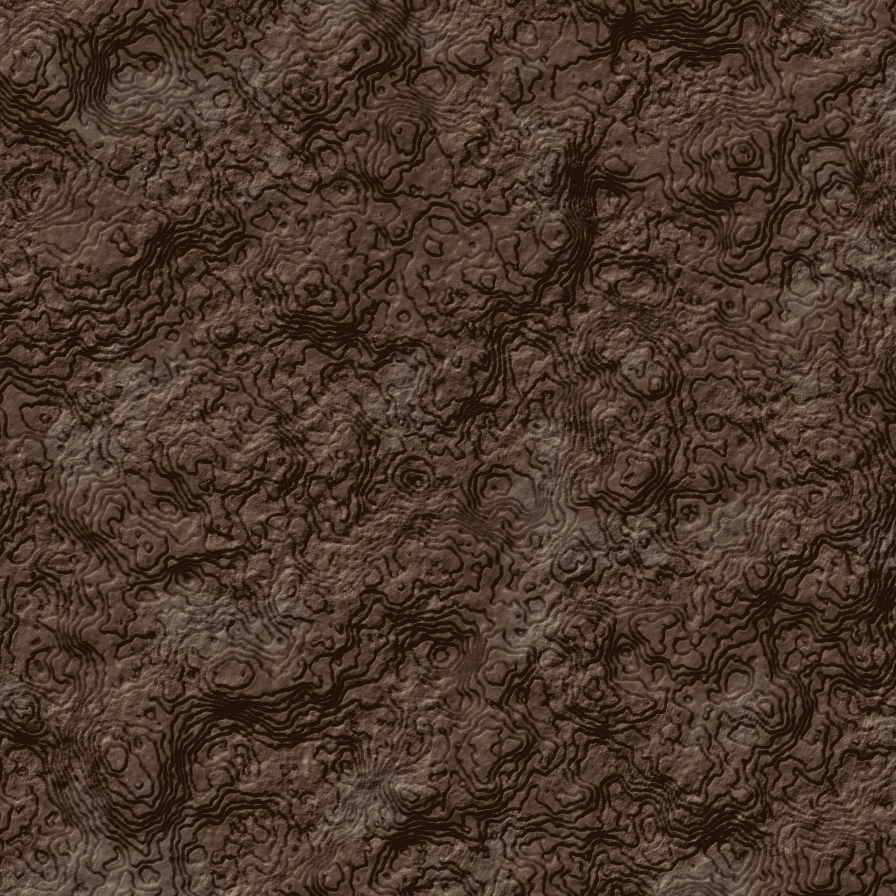
Give the GLSL for this texture, as a Shadertoy shader.

```glsl
// Rough brown bark-like rock with winding, layered crevices lit from the upper left.

float hash(vec2 cell) {
    return fract(sin(dot(cell, vec2(127.1, 311.7))) * 43758.5453);
}

float valueNoise(vec2 p) {
    vec2 cell = floor(p);
    vec2 f = fract(p);
    f = f * f * f * (f * (f * 6.0 - 15.0) + 10.0);
    float low = mix(hash(cell), hash(cell + vec2(1, 0)), f.x);
    float high = mix(hash(cell + vec2(0, 1)), hash(cell + vec2(1, 1)), f.x);
    return mix(low, high, f.y);
}

float fbm(vec2 p, float gain) {
    float sum = 0.0;
    float amplitude = 0.5;
    for (int octave = 0; octave < 5; octave++) {
        sum += amplitude * valueNoise(p);
        p = mat2(1.6, 1.2, -1.2, 1.6) * p + 17.3;
        amplitude *= gain;
    }
    return sum;
}

// Layer count whose contours become the crevices
float layerHeight(vec2 p) {
    return 25.0 * fbm(p * 9.0 + 3.7, 0.43);
}

float gritHeight(vec2 p) {
    return fbm(p * 60.0 + 41.0, 0.5);
}

void mainImage(out vec4 fragColor, in vec2 fragCoord) {
    vec2 p = fragCoord / iResolution.y;
    vec2 e = vec2(0.0016, 0.0);
    vec2 lightDir = normalize(vec2(-0.5, 0.85));

    // Slopes of the layers and of the grit
    float layers = layerHeight(p);
    vec2 slope = (vec2(layerHeight(p + e.xy), layerHeight(p + e.yx)) - layers) / e.x;
    float steepness = length(slope);
    float facing = -dot(slope, lightDir) / max(steepness, 1.0);
    float grit = gritHeight(p);
    float gritLight = (grit - gritHeight(p + lightDir * e.x)) / e.x;

    // Crevices of even width: a dark cut and a lit lip on its far side
    float cutDistance = (fract(layers) - 0.5) / max(steepness, 22.0);
    float cut = 1.0 - smoothstep(0.0006, 0.0034, abs(cutDistance));
    float lip = 1.0 - smoothstep(0.0, 0.0034, abs(cutDistance - 0.0042 * facing));

    // Relief, with smooth and rough zones
    float roughness = smoothstep(0.36, 0.58, fbm(p * 11.0 + 29.0, 0.5));
    float shade = 0.46 + 0.0022 * steepness * facing / (1.0 + 0.008 * steepness);
    shade += 0.0055 * mix(0.5, 1.3, roughness) * gritLight;
    shade += 0.3 * lip * abs(facing) * (1.0 - cut);
    shade -= cut * (0.42 - 0.14 * facing);

    // Sharp-edged pale dust, broad tone and speckle
    float dust = smoothstep(0.57, 0.65, fbm(p * 10.0 + 71.0, 0.5));
    shade += 0.14 * dust + 0.3 * (fbm(p * 22.0 + 13.0, 0.5) - 0.48);
    shade += 0.1 * (valueNoise(p * 240.0) - 0.5);
    shade = clamp(shade, -0.04, 1.2);

    // Earth ramp, warmer where there is no dust
    vec3 darkEarth = vec3(0.15, 0.08, 0.04);
    vec3 paleEarth = vec3(0.54, 0.45, 0.39);
    vec3 color = mix(darkEarth, paleEarth, shade);
    color += vec3(0.02, 0.0, -0.02) * (0.4 - 0.9 * dust) * smoothstep(0.0, 0.5, shade);

    fragColor = vec4(color, 1.0);
}
```
